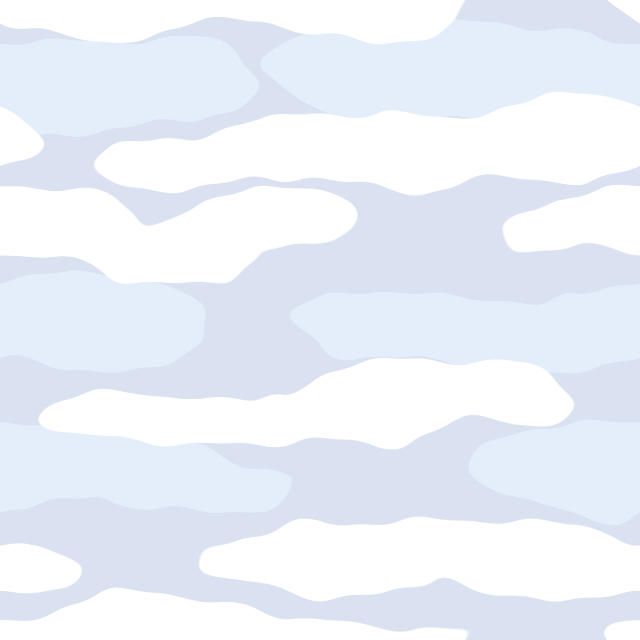
A three.js fragment shader for this pattern:

```glsl
// Flat, long clouds in white and pale blue over a lavender sky, tiling on both axes.
// Each cloud is a smooth union of stretched, tapered lobes placed by hashes in rows;
// layered periodic sines bend the outlines into soft waves.
varying vec2 vUv;

const float TAU = 6.2831853;

float hash(float n) {
  return fract(sin(n * 12.9898 + 4.137) * 4375.85);
}

// Shortest offset on the repeating unit square
vec2 wrap(vec2 d) {
  return fract(d + 0.5) - 0.5;
}

float smoothUnion(float a, float b, float k) {
  float h = max(k - abs(a - b), 0.0) / k;
  return min(a, b) - h * h * k * 0.25;
}

// Horizontal capsule with long elliptical ends; one end is thicker than the other
float lobe(vec2 p, float halfLength, float radius, float taper) {
  float along = clamp(p.x, -halfLength, halfLength);
  radius *= 1.0 + taper * along / halfLength;
  return length(vec2((p.x - along) * 0.5, p.y)) - radius;
}

float cloud(vec2 p, vec2 center, float thickness, float seed) {
  float d = 1.0;
  for (int j = 0; j < 4; j++) {
    float n = float(j);
    float s = seed * 17.0 + n * 5.0;
    vec2 offset = vec2((n - 1.5) * 0.15 + 0.06 * (hash(s) - 0.5),
                       0.06 * (hash(s + 1.0) - 0.5));
    float halfLength = mix(0.05, 0.13, hash(s + 2.0));
    float radius = thickness * mix(0.028, 0.054, hash(s + 3.0));
    float taper = 0.7 * (hash(s + 4.0) - 0.5);
    d = smoothUnion(d, lobe(wrap(p - center - offset), halfLength, radius, taper), 0.014);
  }
  return d;
}

// Gentle swell plus finer ripples, all with whole periods across the canvas
vec2 bend(vec2 p) {
  vec2 q = p * TAU;
  p.y += 0.009 * sin(2.0 * q.x + q.y + 0.8)
       + 0.005 * sin(5.0 * q.x - 3.0 * q.y)
       + 0.0022 * sin(11.0 * q.x + 7.0 * q.y + 2.0);
  p.x += 0.014 * sin(6.0 * q.y + 2.0 * q.x)
       + 0.005 * sin(15.0 * q.y - q.x + 1.0);
  return p;
}

void main() {
  vec2 p = bend(vUv);
  float blueDist = 1.0;
  float whiteDist = 1.0;

  // Eight staggered rows, three of them blue
  for (int i = 0; i < 8; i++) {
    float row = float(i);
    vec2 center = vec2(0.34 + 0.37 * row, row / 8.0 + 0.03 * (hash(row + 40.0) - 0.5));
    bool isBlue = abs(mod(row * 3.0, 8.0) - 5.0) < 1.5;
    float d = cloud(p, center, isBlue ? 1.3 : 1.05, row + 1.0);
    if (isBlue) blueDist = min(blueDist, d);
    else whiteDist = min(whiteDist, d);
  }

  // White clouds lie in front of the blue ones
  vec3 color = vec3(0.855, 0.882, 0.945);
  color = mix(color, vec3(0.894, 0.933, 0.984), 1.0 - smoothstep(-0.0011, 0.0011, blueDist));
  color = mix(color, vec3(1.0), 1.0 - smoothstep(-0.0011, 0.0011, whiteDist));
  gl_FragColor = vec4(color, 1.0);
}
```
